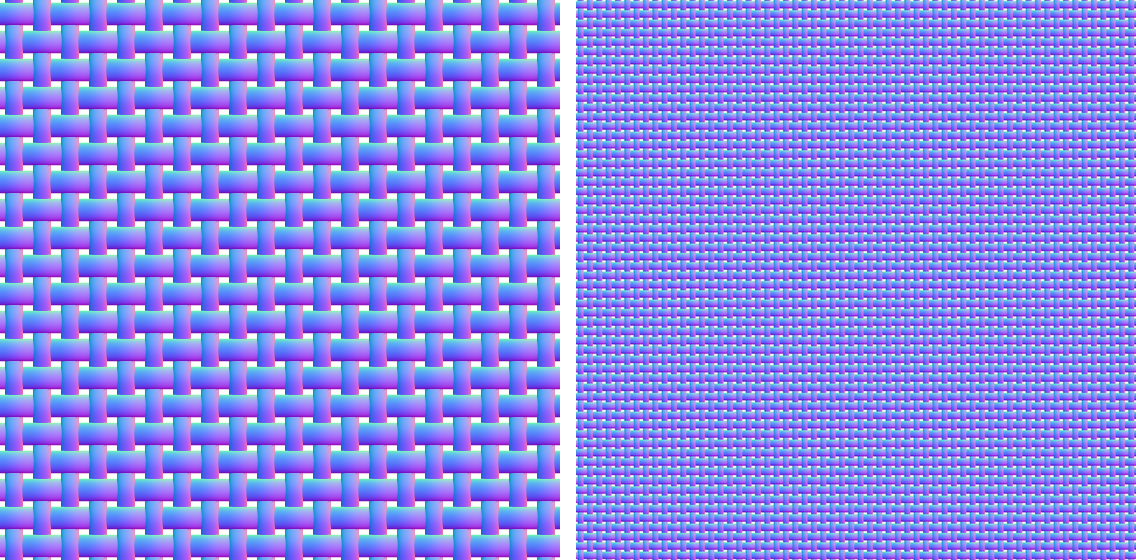
Left: one tile. Right: repeated 3 by 3.
Reproduce this texture map procedurally as a WebGL 1 fragment shader.

```glsl
precision highp float;
// Normal map of a plain basket weave: 20 by 20 rounded strands over white gaps.

uniform vec2 u_resolution;

const float PI = 3.14159265;
const float STRANDS = 20.0;  // even, so the over-under pattern wraps
const float LIFT = 0.11;     // how far a strand rises and dips
const float ROUNDNESS = 0.65;

// One strand's cross slope, along slope and height; height is -1 off the strand.
vec3 strand(float across, float along, float halfWidth, float side) {
  float t = across / halfWidth;
  if (abs(t) >= 1.0) return vec3(0.0, 0.0, -1.0);
  float dome = sqrt(1.0 - t * t);
  float crossSlope = ROUNDNESS * t / max(dome, 0.02);
  float alongSlope = -side * LIFT * PI * cos(PI * along);
  float height = ROUNDNESS * halfWidth * dome + side * LIFT * sin(PI * along);
  return vec3(crossSlope, alongSlope, height);
}

vec3 weave(vec2 p) {
  vec2 side = 1.0 - 2.0 * mod(floor(p), 2.0);
  vec2 offset = fract(p) - 0.5;
  vec3 warp = strand(offset.x, p.y, 0.325, side.x);
  vec3 weft = strand(offset.y, p.x, 0.403, -side.y);

  // The higher surface wins, so crossings meet in curved seams.
  if (max(warp.z, weft.z) < -0.9) return vec3(1.0);
  vec2 slope = warp.z > weft.z ? warp.xy : weft.yx;
  return 0.5 + 0.5 * normalize(vec3(slope, 1.0));
}

void main() {
  // Average a 4 by 4 grid of samples to smooth edges and seams.
  vec3 color = vec3(0.0);
  for (int j = 0; j < 4; j++) {
    for (int i = 0; i < 4; i++) {
      vec2 jitter = (vec2(float(i), float(j)) + 0.5) / 4.0 - 0.5;
      vec2 uv = (gl_FragCoord.xy + jitter) / u_resolution;
      color += weave(uv * STRANDS);
    }
  }
  gl_FragColor = vec4(color / 16.0, 1.0);
}
```
